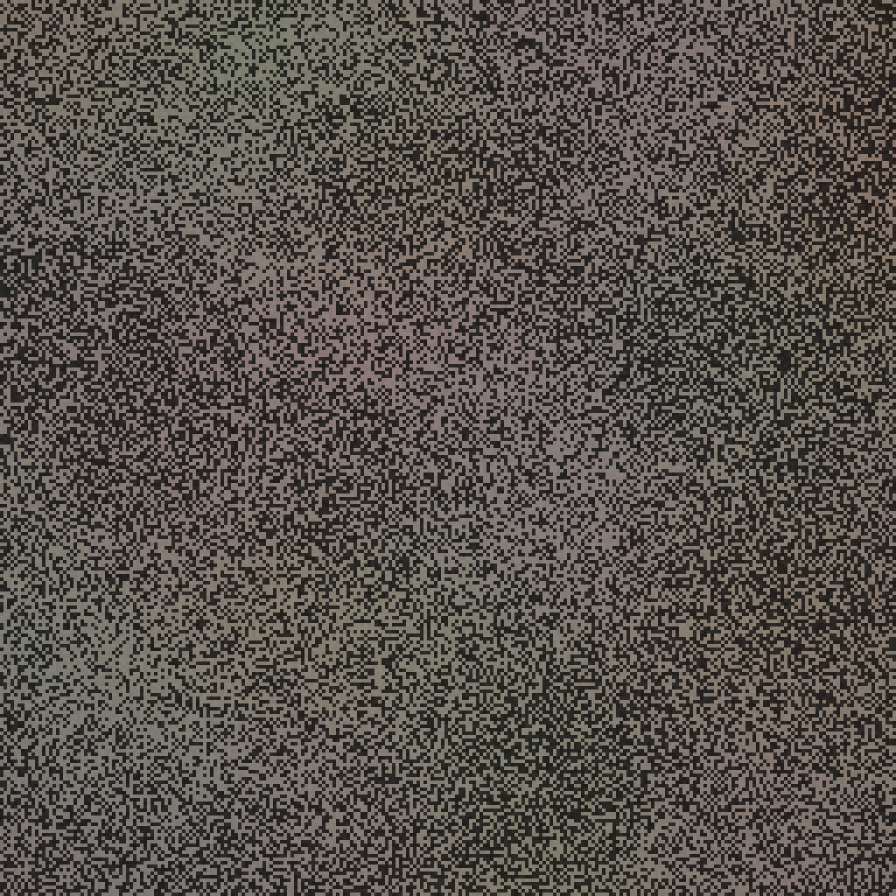
Give the GLSL for this texture, as a three.js fragment shader.

```glsl
// Fine two-tone dithered grain, dark on warm grey, with slow drifts of density and tint.
varying vec2 vUv;

const float CELLS = 256.0;        // grains across the canvas
const float EDGE = 0.1;           // half width of a grain's soft edge, in cells
const float LIGHT_BIAS = 0.012;   // pushes the share of light grains above half
const vec3 LIGHT = vec3(0.522, 0.484, 0.446);
const vec3 DARK = vec3(0.152, 0.141, 0.133);

float hash(vec2 p, float seed) {
  vec3 q = fract(vec3(p.xyx) * 0.1031 + seed * 0.137);
  q += dot(q, q.yzx + 33.33);
  return fract((q.x + q.y) * q.z);
}

vec2 gradientAt(vec2 corner, float seed) {
  float angle = 6.28318 * hash(corner, seed);
  return vec2(cos(angle), sin(angle));
}

float gradientNoise(vec2 p, float seed) {
  vec2 i = floor(p);
  vec2 f = p - i;
  vec2 u = f * f * f * (f * (f * 6.0 - 15.0) + 10.0);
  vec2 e = vec2(1.0, 0.0);
  float a = dot(gradientAt(i, seed), f);
  float b = dot(gradientAt(i + e.xy, seed), f - e.xy);
  float c = dot(gradientAt(i + e.yx, seed), f - e.yx);
  float d = dot(gradientAt(i + e.xx, seed), f - e.xx);
  return mix(mix(a, b, u.x), mix(c, d, u.x), u.y);
}

float fbm(vec2 p, float seed) {
  float sum = 0.0;
  float amplitude = 0.6;
  for (int octave = 0; octave < 4; octave++) {
    sum += amplitude * gradientNoise(p, seed + float(octave));
    p = p * 2.0 + 7.3;
    amplitude *= 0.55;
  }
  return sum;
}

// White noise less part of its neighbours: breaks clumps into short worms
float wormNoise(vec2 cell, float sharpen) {
  vec2 e = vec2(1.0, 0.0);
  float around = hash(cell + e.xy, 1.0) + hash(cell - e.xy, 1.0)
               + hash(cell + e.yx, 1.0) + hash(cell - e.yx, 1.0);
  return hash(cell, 1.0) - 0.5 - sharpen * (0.25 * around - 0.5);
}

// Slow shift of hue between green, rose and brown
vec3 tintAt(vec2 uv, float strength) {
  float greenRose = gradientNoise(uv * 3.0 + 4.7, 21.0);
  float warmCool = gradientNoise(uv * 2.3 + 9.1, 31.0) + 0.3 * (uv.x - 0.5);
  return strength * (greenRose * vec3(-0.5, 0.6, -0.5) + warmCool * vec3(0.8, -0.1, -0.8));
}

// Colour of one whole grain
vec3 grainColor(vec2 cell, vec3 tint) {
  vec2 uv = (cell + 0.5) / CELLS;
  float density = LIGHT_BIAS + 0.35 * fbm(uv * 3.2 + 2.6, 11.0) + 0.05 * (0.5 - uv.x);
  float isLight = step(0.0, wormNoise(cell, 0.6) + density);
  float jitter = hash(cell, 5.0) - 0.5;
  vec3 dark = DARK + 0.06 * jitter + 0.3 * tint;
  vec3 light = LIGHT + 0.04 * jitter + tint;
  return mix(dark, light, isLight);
}

void main() {
  // Blend the four nearest grains across a narrow seam
  vec2 p = vUv * CELLS - 0.5;
  vec2 cell = floor(p);
  vec2 seam = smoothstep(0.5 - EDGE, 0.5 + EDGE, p - cell);
  vec3 tint = tintAt(vUv, 0.05);
  vec2 e = vec2(1.0, 0.0);
  vec3 lower = mix(grainColor(cell, tint), grainColor(cell + e.xy, tint), seam.x);
  vec3 upper = mix(grainColor(cell + e.yx, tint), grainColor(cell + e.xx, tint), seam.x);
  vec3 color = mix(lower, upper, seam.y);

  // Faint fall-off towards the corners
  vec2 fromCentre = vUv - 0.5;
  color *= 1.02 - 0.12 * dot(fromCentre, fromCentre);
  gl_FragColor = vec4(color, 1.0);
}
```
